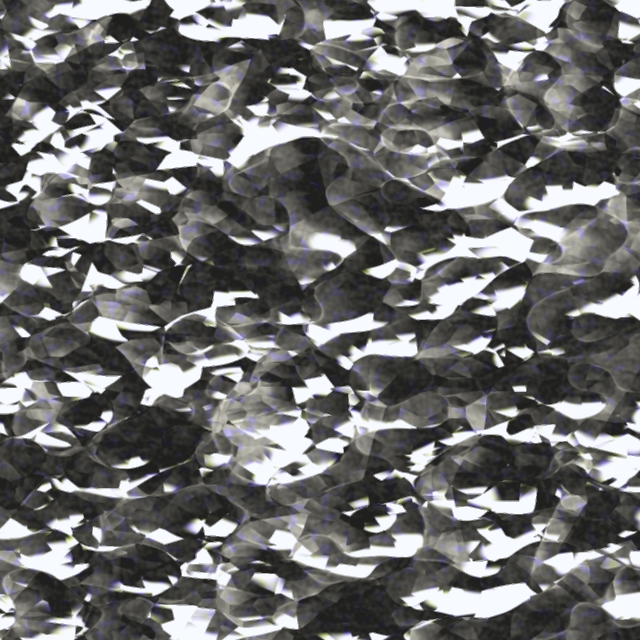
Write a WebGL 1 fragment shader that draws this texture.

```glsl
precision highp float;
// Crumpled metal foil: folded gradient noise and three layers of long, bent
// Voronoi facets are summed into a surface slope, which picks dark streaky
// reflections or sharp white glints. A grid of samples softens the creases.

uniform vec2 u_resolution;

#define FOLD_SCALE 4.2     // coarsest folds per canvas width
#define FACET_SCALE 6.0    // coarsest facets per canvas width
#define STRETCH 1.4        // elongation of the folds
#define FACET_STRETCH 2.0  // elongation of the facets
#define RELIEF 0.88        // overall steepness of the slopes
#define GLINT_START 0.66   // slope at which a glint begins
#define GLINT_FULL 1.04    // slope at which it is fully white
#define FRINGE 0.25        // colour fringing at the glint edges
#define STREAKS 0.24       // strength of streaks in the dark reflections
#define GRAIN 0.08         // fine mottling of the tone
#define BLUR 0.0011        // spacing of the samples in canvas units

const vec3 WARM_GREY = vec3(1.02, 1.01, 0.95);
const vec3 VIOLET_GREY = vec3(1.00, 0.97, 1.22);
const vec3 GLINT_WHITE = vec3(0.97, 0.98, 1.00);
const vec2 LIGHT = vec2(-0.30, 0.954);

vec2 hash2(vec2 p) {
  vec3 q = fract(p.xyx * vec3(0.1031, 0.1030, 0.0973));
  q += dot(q, q.yzx + 33.33);
  return fract((q.xx + q.yz) * q.zy);
}

mat2 rotation(float angle) {
  float c = cos(angle), s = sin(angle);
  return mat2(c, -s, s, c);
}

vec2 latticeGradient(vec2 cell) {
  float angle = 6.2832 * hash2(cell).x;
  return vec2(cos(angle), sin(angle));
}

// Gradient noise: value in x, derivative in yz.
vec3 noised(vec2 p) {
  vec2 i = floor(p), f = p - i;
  vec2 u = f * f * f * (f * (f * 6.0 - 15.0) + 10.0);
  vec2 du = 30.0 * f * f * (f * (f - 2.0) + 1.0);
  vec2 ga = latticeGradient(i);
  vec2 gb = latticeGradient(i + vec2(1.0, 0.0));
  vec2 gc = latticeGradient(i + vec2(0.0, 1.0));
  vec2 gd = latticeGradient(i + 1.0);
  float a = dot(ga, f);
  float b = dot(gb, f - vec2(1.0, 0.0));
  float c = dot(gc, f - vec2(0.0, 1.0));
  float d = dot(gd, f - 1.0);
  float k = a - b - c + d;
  float value = a + u.x * (b - a) + u.y * (c - a) + u.x * u.y * k;
  vec2 slope = ga + u.x * (gb - ga) + u.y * (gc - ga)
             + u.x * u.y * (ga - gb - gc + gd)
             + du * (u.yx * k + vec2(b, c) - a);
  return vec3(value, slope);
}

// Random tilt of the nearest Voronoi cell, bent along a random direction.
vec2 facetTilt(vec2 p) {
  vec2 home = floor(p), nearest = home, offset = vec2(0.0);
  float best = 9.0;
  for (int y = -1; y <= 1; y++) {
    for (int x = -1; x <= 1; x++) {
      vec2 cell = home + vec2(float(x), float(y));
      vec2 toSeed = cell + hash2(cell) - p;
      float dist = dot(toSeed, toSeed);
      if (dist < best) { best = dist; nearest = cell; offset = toSeed; }
    }
  }
  vec2 tilt = hash2(nearest + 71.0) * 2.0 - 1.0;
  return tilt + 1.5 * offset * (hash2(nearest + 133.0) * 2.0 - 1.0);
}

// Slope in xy, ridge lines of the folds in z.
vec3 foilSurface(vec2 uv, float roughness) {
  vec2 p = uv * vec2(1.0, STRETCH), slope = vec2(0.0);
  float ridge = 0.0, scale = FOLD_SCALE;
  for (int i = 0; i < 2; i++) {
    mat2 spin = rotation(1.1 * float(i) + 0.4);
    vec3 n = noised(spin * p * scale + 17.0 * float(i) + 40.0);
    float crease = n.x / sqrt(n.x * n.x + 0.0004);
    slope += 0.8 * crease * (n.yz * spin);
    ridge = max(ridge, 1.0 - abs(crease));
    scale *= 2.15;
  }
  vec2 bent = uv + 0.006 * slope;
  float weight = 0.9;
  scale = FACET_SCALE;
  for (int i = 0; i < 3; i++) {
    vec2 q = rotation(0.55 - 0.4 * float(i)) * bent * vec2(scale);
    slope += weight * facetTilt(q * vec2(1.0, FACET_STRETCH) + 30.0 + 9.0 * float(i));
    scale *= 2.15;
    weight = (0.85 - 0.15 * float(i)) * roughness;
  }
  return vec3(RELIEF * slope, ridge);
}

vec3 foilColor(vec2 uv) {
  float roughness = clamp(0.95 + 1.6 * noised(uv * 3.0 + 9.0).x, 0.4, 1.4);
  vec3 surface = foilSurface(uv, roughness);
  float facing = dot(surface.xy, LIGHT);
  float across = dot(surface.xy, vec2(LIGHT.y, -LIGHT.x));

  // Dim reflections of the room, streaked and broken by the facets
  float streak = noised(uv * vec2(34.0, 7.0) + 1.2 * surface.xy).x;
  float tone = 0.15 + 0.19 * smoothstep(-1.1, 1.2, across)
             + 0.30 * smoothstep(0.8, 2.1, across);
  tone += STREAKS * streak * (0.4 + tone) + GRAIN * noised(uv * 130.0).x;
  tone += 0.25 * surface.z * smoothstep(-0.6, 0.6, across);
  float tint = noised(uv * 60.0 + 5.0).x;
  vec3 body = max(tone, 0.12) * mix(WARM_GREY, VIOLET_GREY, smoothstep(0.1, 0.4, tint));

  // Bright light source, with fringed edges
  vec3 edge = facing + FRINGE * tint * vec3(0.1, 0.0, 0.6);
  vec3 glint = smoothstep(vec3(GLINT_START), vec3(GLINT_FULL), edge);
  return mix(body, GLINT_WHITE, glint);
}

void main() {
  vec2 uv = gl_FragCoord.xy / min(u_resolution.x, u_resolution.y);
  vec3 color = vec3(0.0);
  for (int y = -1; y <= 1; y++) {
    for (int x = -1; x <= 1; x++) {
      color += foilColor(uv + BLUR * vec2(float(x), float(y)));
    }
  }
  gl_FragColor = vec4(color / 9.0, 1.0);
}
```
